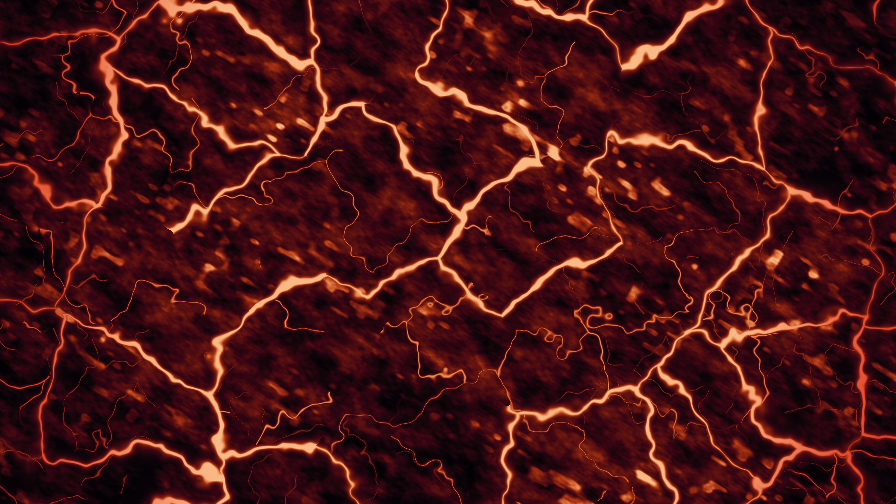
Reproduce this texture procedurally as a WebGL 2 fragment shader.

```glsl
#version 300 es
precision highp float;
// Cooling lava crust: dark crimson rock split by a glowing network of cracks.
// Three warped Voronoi border layers give veins, branches and hairlines;
// stretched noise gives the rock grain, and one heat ramp colours everything.
uniform vec2 u_resolution;
out vec4 fragColor;

float hash(vec2 p) {
    return fract(sin(dot(p, vec2(127.1, 311.7))) * 43758.5453);
}

vec2 hash2(vec2 p) {
    return vec2(hash(p), hash(p + vec2(37.3, 91.7)));
}

float noise(vec2 p) {
    vec2 i = floor(p), f = fract(p);
    f = f * f * (3.0 - 2.0 * f);
    vec2 e = vec2(1.0, 0.0);
    return mix(mix(hash(i), hash(i + e.xy), f.x),
               mix(hash(i + e.yx), hash(i + e.xx), f.x), f.y);
}

float fbm(vec2 p, float gain) {
    float sum = 0.0, total = 0.0, weight = 1.0;
    for (int i = 0; i < 4; i++) {
        sum += weight * noise(p);
        total += weight;
        weight *= gain;
        p = p * 2.03 + vec2(17.1, 9.4);
    }
    return sum / total;
}

vec2 seedPoint(vec2 cell) {
    return 0.08 + 0.84 * hash2(cell);
}

// Signed distance to cracks along cell borders; each border has its own
// half-width within the given range, and a share of borders is left out.
float crackDistance(vec2 p, float scale, float missing, vec2 halfWidth) {
    vec2 q = p * scale, cell = floor(q), f = q - cell;
    vec2 nearCell = vec2(0.0), nearest = vec2(9.0);
    for (int j = -1; j <= 1; j++)
    for (int i = -1; i <= 1; i++) {
        vec2 g = vec2(i, j), r = g + seedPoint(cell + g) - f;
        if (dot(r, r) < dot(nearest, nearest)) {
            nearest = r;
            nearCell = g;
        }
    }
    float best = 1.0;
    for (int j = -2; j <= 2; j++)
    for (int i = -2; i <= 2; i++) {
        vec2 g = nearCell + vec2(i, j), r = g + seedPoint(cell + g) - f;
        vec2 across = r - nearest;
        if (dot(across, across) < 0.0001) continue;
        float d = dot(0.5 * (nearest + r), normalize(across)) / scale;
        float h = hash(2.0 * cell + nearCell + g + 0.37);
        float w = mix(halfWidth.x, halfWidth.y, (h - missing) / (1.0 - missing));
        best = min(best, d - (h < missing ? -0.05 : w));
    }
    return best;
}

float coverage(float d, float blur) {
    return 1.0 - smoothstep(-blur, blur, d);
}

// Hot core with a sharp rim, surrounded by a decaying halo.
float crackHeat(float d, float core, float halo, float reach, float blur) {
    float inside = core + 0.13 * smoothstep(0.0, 0.003, -d);
    return mix(halo * exp(-max(d, 0.0) / reach), inside, coverage(d, blur));
}

vec3 heatColor(float heat) {
    vec3 tones[7] = vec3[7](vec3(0.015, 0.004, 0.015), vec3(0.07, 0.02, 0.04),
        vec3(0.22, 0.02, 0.07), vec3(0.40, 0.08, 0.06), vec3(0.67, 0.20, 0.07),
        vec3(0.87, 0.49, 0.27), vec3(0.98, 0.73, 0.53));
    float stops[7] = float[7](0.0, 0.15, 0.35, 0.55, 0.72, 0.87, 1.0);
    vec3 color = tones[0];
    for (int i = 1; i < 7; i++)
        color = mix(color, tones[i], clamp((heat - stops[i - 1]) / (stops[i] - stops[i - 1]), 0.0, 1.0));
    return color;
}

// Slanted rock grain with scattered embers.
float rockHeat(vec2 p, float side) {
    vec2 q = mat2(0.85, 0.53, -0.53, 0.85) * p * vec2(1.0, 1.0);
    q *= vec2(0.75, 1.3);
    float patches = fbm(p * 2.6 + 5.0, 0.5);
    float grain = fbm(q * 24.0, 0.68) - 0.5;
    float embers = smoothstep(0.62, 0.88, noise(q * 52.0 + 31.0))
                 * smoothstep(0.42, 0.72, noise(q * 10.0 + 7.0));
    return 0.275 + 0.95 * grain + 0.45 * (patches - 0.5)
         + 0.6 * embers * patches - 0.16 * side;
}

void main() {
    vec2 p = gl_FragCoord.xy / u_resolution.y;
    vec2 c = 2.0 * gl_FragCoord.xy / u_resolution - 1.0;
    float blur = max(0.0014, 0.6 / u_resolution.y);
    float side = smoothstep(0.6, 1.0, length(c * vec2(0.95, 0.45)));

    // Jagged paths and uneven thickness
    vec2 bend = vec2(fbm(p * 7.0, 0.6), fbm(p * 7.0 + 43.0, 0.6)) - 0.5;
    vec2 w = p + 0.13 * bend;
    float swell = 0.003 * (noise(p * 9.0 + 3.0) - 0.5) + 0.0016 * (noise(p * 70.0) - 0.5);
    float fade = 0.008 * smoothstep(0.45, 0.75, noise(p * 3.5 + 21.0));

    float veins = crackDistance(w + 2.3, 3.7, 0.14, vec2(0.0018, 0.0068)) - swell + 0.0028 * side;
    float branches = crackDistance(w + 0.06 * bend + 7.7, 6.2, 0.48, vec2(0.0008, 0.0022)) + fade;
    float hairs = crackDistance(w + 0.05 * bend + 13.1, 12.0, 0.62, vec2(0.0003, 0.0011))
                + 0.006 * (1.0 - smoothstep(0.3, 0.65, noise(p * 3.0 + 60.0) + 0.3 * side - 0.15 * c.y));

    float glow = crackHeat(veins, 0.87, 0.74 - 0.14 * side, 0.013, blur);
    glow = max(glow, crackHeat(branches, 0.82, 0.5, 0.006, blur));
    glow = max(glow, crackHeat(hairs, 0.72, 0.35, 0.004, blur));

    vec3 color = heatColor(max(rockHeat(p, side), glow));
    // Cracks cool to red toward the sides
    float cooled = side * smoothstep(0.45, 0.75, glow);
    color = mix(color, vec3(0.86, 0.19, 0.11) * min(1.0, glow + 0.1), 0.85 * cooled);
    fragColor = vec4(color, 1.0);
}
```
